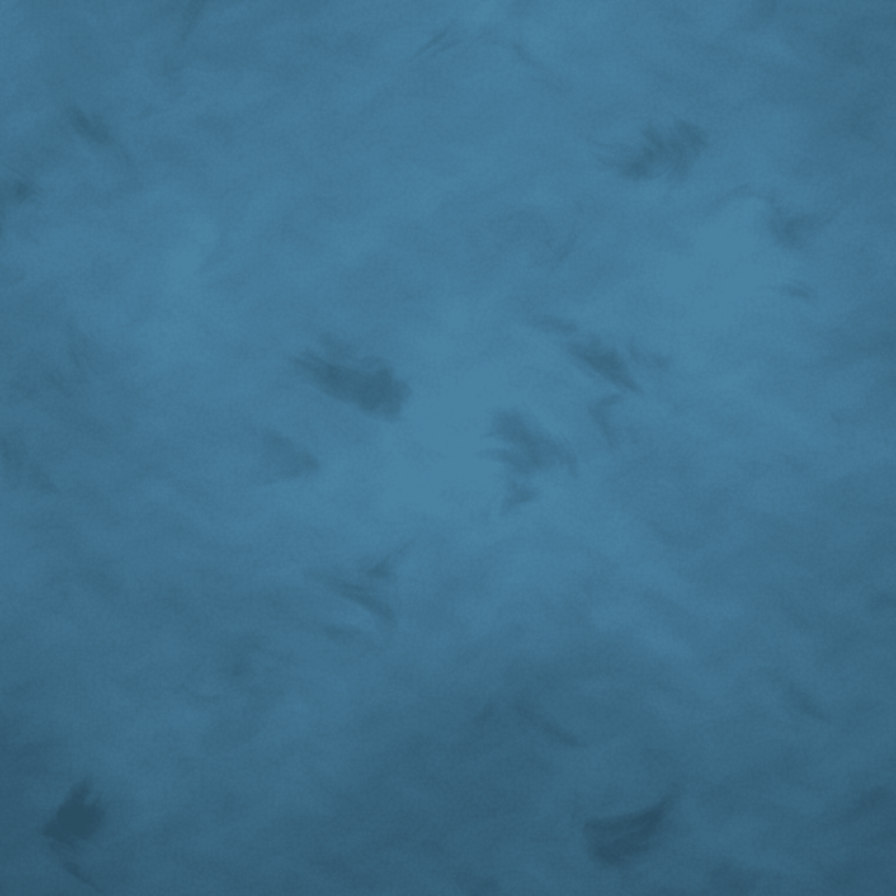
Write a WebGL 2 fragment shader that draws this texture.

```glsl
#version 300 es
precision highp float;
// Mottled blue plaster: a soft light pool fading to dark lower edges,
// clouded by warped, rotated layers of sines, with scattered smudges,
// faint wisps and a fine cellular grain.

uniform vec2 u_resolution;
out vec4 fragColor;

vec2 hash2(vec2 cell) {
    vec3 q = fract(cell.xyx * vec3(0.1031, 0.1030, 0.0973));
    q += dot(q, q.yzx + 33.33);
    return fract((q.xx + q.yz) * q.zy);
}

// Layered sines, each octave bent and turned; roughly -1 to 1.
float clouds(vec2 p) {
    float sum = 0.0;
    float amplitude = 0.5;
    for (int i = 0; i < 6; i++) {
        float phase = float(i) * 2.4;
        p += 0.65 * sin(p.yx * vec2(0.83, 1.07) + vec2(phase, phase + 1.7));
        sum += amplitude * sin(p.x + phase) * sin(p.y - phase);
        p = mat2(0.8, 0.6, -0.6, 0.8) * p * 1.65;
        amplitude *= 0.6;
    }
    return sum;
}

// Distance to the nearest jittered point.
float cellular(vec2 p) {
    vec2 cell = floor(p);
    float nearest = 2.0;
    for (int y = -1; y <= 1; y++) {
        for (int x = -1; x <= 1; x++) {
            vec2 neighbour = cell + vec2(x, y);
            nearest = min(nearest, distance(p, neighbour + hash2(neighbour)));
        }
    }
    return nearest;
}

void main() {
    vec2 uv = gl_FragCoord.xy / u_resolution;

    // Broad lighting: bright pool right of centre, dark foot and sides
    float foot = 1.0 - smoothstep(-0.05, 0.45, uv.y);
    float side = smoothstep(0.3, 0.5, abs(uv.x - 0.5));
    float pool = smoothstep(0.05, 0.6, distance(uv, vec2(0.58, 0.64)));
    float tone = 0.97 - 0.43 * foot - 0.2 * pool - side * (0.06 + 0.14 * foot);

    // Large clouds and sparse dark smudges
    float haze = clouds(uv * vec2(9.0, 11.0) + 3.1);
    float patches = smoothstep(-0.25, 0.4, clouds(uv * 8.0 + 17.3));
    float smudge = smoothstep(0.1, 0.8, clouds(uv * vec2(21.0, 25.0) + 8.7));
    tone += 0.2 * haze - 0.42 * smudge * patches;

    // Flattened wisps and fine grain
    tone += 0.09 * clouds(uv * vec2(45.0, 75.0) + 5.9);
    tone += 0.11 * (0.45 - cellular(uv * 190.0));
    tone += 0.04 * (hash2(floor(uv * 512.0)).x - 0.5);

    // Slate to bright steel blue
    vec3 color = mix(vec3(0.165, 0.305, 0.385), vec3(0.283, 0.5, 0.625),
                     clamp(tone, 0.0, 1.05));
    fragColor = vec4(color, 1.0);
}
```
